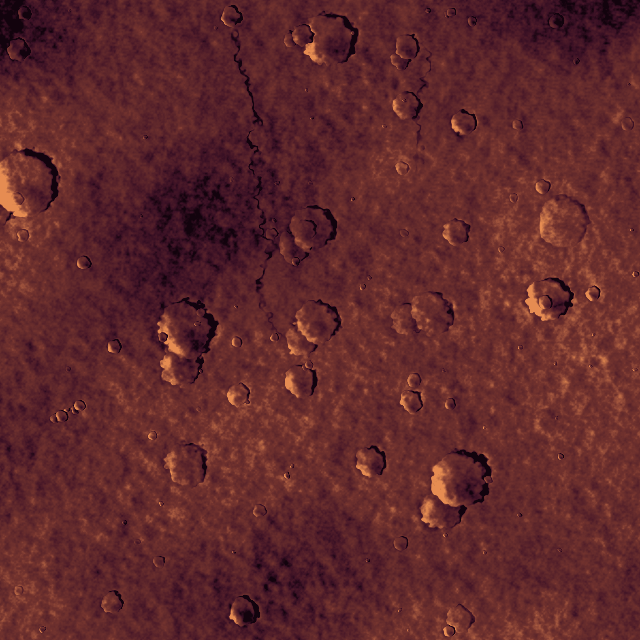
Reproduce this texture procedurally as a three.js fragment shader.

```glsl
// Cratered desert plain under low light: rust ground with dark dusty regions.
// Jittered grids scatter craters of four sizes; every part adds to one tone
// value, which a colour ramp turns into rust, plum and sunlit orange.
varying vec2 vUv;

const vec3 SHADOW  = vec3(0.07, 0.01, 0.05);
const vec3 PLUM    = vec3(0.22, 0.06, 0.14);
const vec3 MAROON  = vec3(0.31, 0.11, 0.16);
const vec3 UMBER   = vec3(0.38, 0.16, 0.17);
const vec3 RUST    = vec3(0.45, 0.20, 0.18);
const vec3 SAND    = vec3(0.60, 0.31, 0.23);
const vec3 SUNLIT  = vec3(0.90, 0.55, 0.32);

const vec2 SHADE_DIR = vec2(0.90, 0.44);  // towards the shaded inner wall
const float BASE_TONE = 3.42;             // ramp position of plain ground
const float REGION_CONTRAST = 4.6;
const float RELIEF_CONTRAST = 4.4;
const float STREAK_CONTRAST = 1.7;
const float GRAIN_CONTRAST = 1.7;
const float RIM_RAGGEDNESS = 0.009;
const float EDGE_WIDTH = 0.0008;

float hash(vec2 p) {
  return fract(sin(dot(p, vec2(127.1, 311.7))) * 43758.5453);
}

float noise(vec2 p) {
  vec2 i = floor(p), f = fract(p);
  f = f * f * (3.0 - 2.0 * f);
  return mix(mix(hash(i), hash(i + vec2(1.0, 0.0)), f.x),
             mix(hash(i + vec2(0.0, 1.0)), hash(i + 1.0), f.x), f.y);
}

float fbm(vec2 p) {
  float sum = 0.0, amp = 0.5;
  for (int i = 0; i < 5; i++) {
    sum += amp * noise(p);
    p = mat2(1.6, 1.2, -1.2, 1.6) * p + 7.3;
    amp *= 0.5;
  }
  return sum;
}

// Adds one crater to the relief; d is the offset in crater radii.
void addCrater(inout float relief, vec2 d, float fresh, float soft) {
  float r = length(d);
  float side = dot(d, SHADE_DIR) / max(r, 0.001);
  float inside = 1.0 - smoothstep(1.0 - soft, 1.0 + soft, r);
  float litWall = smoothstep(0.25, 0.9, r) * max(-side, 0.0);
  float crescent = smoothstep(1.0 - soft, 1.1 + soft, length(d + 0.3 * SHADE_DIR));
  vec2 fromPool = d - vec2(0.25, -0.42);
  float pool = exp(-3.5 * dot(fromPool, fromPool));
  float bowl = 0.2 + 3.2 * litWall - 4.4 * crescent - 2.1 * pool;
  float rim = (1.0 - inside) * (1.0 - smoothstep(1.0, 1.35, r));
  relief = mix(relief, bowl * fresh, inside) + rim * side * 1.2 * fresh;
}

// Scatters craters over a grid; sizes are radii in cell units.
void addCraterField(inout float relief, vec2 p, float cells, float density,
                    vec2 sizes, float pairChance, float seed) {
  vec2 q = p * cells;
  for (int y = -1; y <= 1; y++) {
    for (int x = -1; x <= 1; x++) {
      vec2 id = floor(q) + vec2(float(x), float(y));
      vec2 key = id + seed;
      if (hash(key) > density) continue;
      vec2 jitter = vec2(hash(key + 3.7), hash(key + 8.1)) - 0.5;
      vec2 d = q - id - 0.5 - 0.6 * jitter;
      float pick = hash(key + 15.3);
      float radius = mix(sizes.x, sizes.y, pick * pick);
      float fresh = mix(0.5, 1.3, hash(key + 21.9));
      float soft = clamp(EDGE_WIDTH * cells / radius, 0.05, 0.25);
      // Some craters overlap a smaller, older neighbour.
      if (hash(key + 30.5) < pairChance) {
        float turn = 3.2 + 1.6 * hash(key + 36.2);
        vec2 shift = 1.2 * radius * vec2(cos(turn), sin(turn));
        addCrater(relief, (d - shift) / (0.75 * radius), 0.85 * fresh, soft);
      }
      addCrater(relief, d / radius, fresh, soft);
    }
  }
}

// Thin ragged fissure running down from top, leaning by slope.
float fissure(vec2 p, float x, float slope, float bottom, float top) {
  float wander = 0.07 * (fbm(vec2(p.y * 18.0, x * 40.0)) - 0.5);
  float ragged = 0.016 * (noise(p * 130.0) - 0.5);
  float dist = abs(p.x - x - slope * (top - p.y) - wander - ragged);
  float span = smoothstep(bottom, bottom + 0.08, p.y) * (1.0 - smoothstep(top - 0.05, top, p.y));
  return span * (1.0 - smoothstep(0.001, 0.005, dist)) * noise(p * 90.0);
}

float dustPatch(vec2 p, vec2 centre, vec2 size) {
  vec2 d = (p - centre) / size;
  return exp(-dot(d, d));
}

vec3 ramp(float t) {
  vec3 c = mix(SHADOW, PLUM, clamp(t, 0.0, 1.0));
  c = mix(c, MAROON, clamp(t - 1.0, 0.0, 1.0));
  c = mix(c, UMBER, clamp(t - 2.0, 0.0, 1.0));
  c = mix(c, RUST, clamp(t - 3.0, 0.0, 1.0));
  c = mix(c, SAND, clamp(t - 4.0, 0.0, 1.0));
  return mix(c, SUNLIT, clamp((t - 5.0) / 1.5, 0.0, 1.0));
}

void main() {
  vec2 p = vUv;

  // Broad regions and dust
  vec2 drift = 0.2 * vec2(fbm(p * 6.0 + 4.0), fbm(p * 6.0 + 19.0)) - 0.1;
  float tone = BASE_TONE + REGION_CONTRAST * (fbm(p * 3.0 + 11.0) - 0.48);
  tone -= 2.0 * dustPatch(p + drift, vec2(0.24, 0.60), vec2(0.22, 0.14));
  tone -= 1.6 * dustPatch(p + drift, vec2(0.55, 0.08), vec2(0.38, 0.10));
  tone -= 2.4 * dustPatch(p + drift, vec2(0.00, 0.98), vec2(0.09, 0.10));
  tone -= 1.8 * dustPatch(p + drift, vec2(0.96, 0.97), vec2(0.14, 0.07));
  tone += 0.5 * dustPatch(p + drift, vec2(0.75, 0.55), vec2(0.28, 0.30));

  // Rough ground, slanting streaks and grain
  vec2 g = p * 48.0;
  float rough = 0.5 + fbm(p * 7.0 + 61.0);
  tone += RELIEF_CONTRAST * rough * (fbm(g) - fbm(g + 0.35 * SHADE_DIR));
  vec2 along = vec2(dot(p, vec2(0.6, 0.8)), dot(p, vec2(0.8, -0.6)));
  tone += STREAK_CONTRAST * (fbm(along * vec2(18.0, 75.0)) - 0.48);
  tone += GRAIN_CONTRAST * (0.5 * noise(p * 190.0) + 0.5 * noise(p * 340.0) - 0.5);
  tone -= 3.6 * fissure(p, 0.37, 0.12, 0.45, 0.98);
  tone -= 2.8 * fissure(p, 0.66, -0.02, 0.70, 0.96);

  // Craters, from large to tiny, with ragged rims
  vec2 rag = vec2(noise(p * 170.0), noise(p * 170.0 + 47.0)) - 0.5;
  vec2 bend = vec2(noise(p * 30.0), noise(p * 30.0 + 31.0)) - 0.5;
  vec2 ragged = p + RIM_RAGGEDNESS * rag + 0.007 * bend;
  vec2 crisp = p + 0.35 * RIM_RAGGEDNESS * rag;
  float relief = 0.0;
  addCraterField(relief, ragged, 5.0, 0.34, vec2(0.17, 0.27), 0.5, 2.0);
  addCraterField(relief, mix(crisp, ragged, 0.5), 9.0, 0.26, vec2(0.14, 0.25), 0.15, 53.0);
  addCraterField(relief, crisp, 18.0, 0.10, vec2(0.12, 0.22), 0.1, 97.0);
  addCraterField(relief, crisp, 34.0, 0.06, vec2(0.10, 0.18), 0.0, 141.0);

  gl_FragColor = vec4(ramp(tone + relief), 1.0);
}
```
